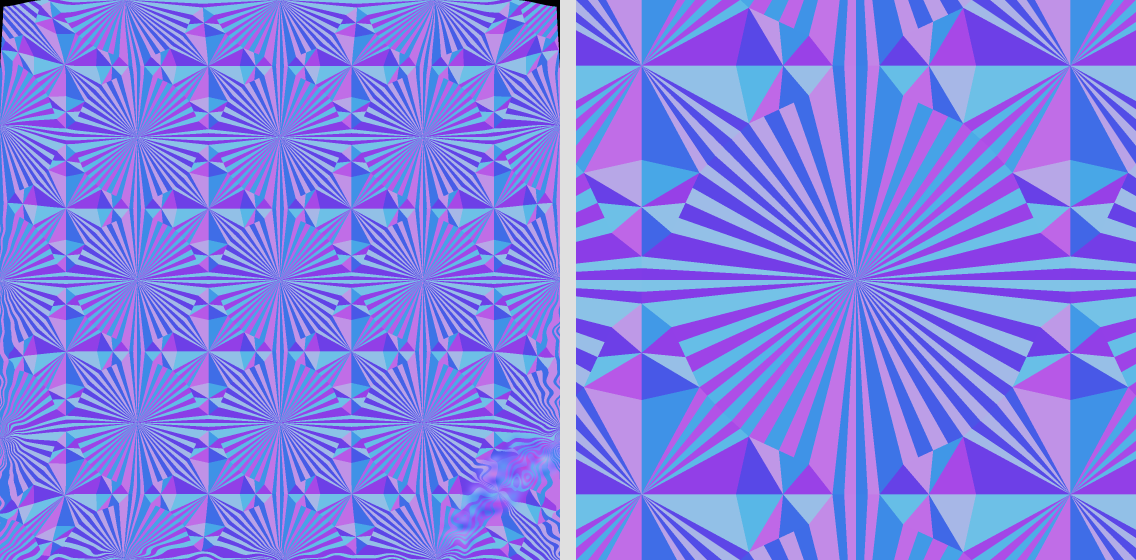
Left, the full canvas; right, a detail of the centre.
Reproduce this texture map procedurally as a Shadertoy shader.

```glsl
// Tangent-space normal map of a pleated star-fold relief, four by four tiles, with rippled margins.

const float TILES_ACROSS = 3.918;
const float TILT = 0.53;
const int SAMPLES = 3;

float hash(vec2 p) {
    return fract(sin(dot(p, vec2(127.1, 311.7))) * 4375.85);
}

float noise(vec2 p) {
    vec2 i = floor(p), f = fract(p);
    f = f * f * (3.0 - 2.0 * f);
    return mix(mix(hash(i), hash(i + vec2(1, 0)), f.x),
               mix(hash(i + vec2(0, 1)), hash(i + vec2(1, 1)), f.x), f.y);
}

vec2 noise2(vec2 p) {
    return vec2(noise(p), noise(p + 37.0)) - 0.5;
}

// Slope of a fan of alternating pleats from a hub to the segment a-b.
// Zero outside the fan; parity 0 starts on a valley, 1 on a ridge.
vec2 pleatFan(vec2 p, vec2 hub, vec2 a, vec2 b, float count, float parity) {
    vec2 ha = a - hub, hb = b - hub, hp = p - hub;
    float area = ha.x * hb.y - ha.y * hb.x;
    float u = (hp.x * hb.y - hp.y * hb.x) / area;
    float v = (ha.x * hp.y - ha.y * hp.x) / area;
    if (min(u, v) < 0.0 || u + v > 1.0) return vec2(0);
    float strip = min(floor(v / max(u + v, 1e-5) * count), count - 1.0);
    vec2 ray = mix(ha, hb, (strip + 0.5) / count);
    vec2 across = normalize(vec2(-ray.y, ray.x));
    across *= sign(dot(across, b - a));
    return across * (mod(strip + parity, 2.0) < 0.5 ? -1.0 : 1.0);
}

// Slope inside one tile, p in -1..1, folded into one octant.
vec2 tileSlope(vec2 p) {
    vec2 q = abs(p);
    bool swapped = q.y > q.x;
    if (swapped) q = q.yx;

    // Hubs of the three fans
    vec2 center = vec2(0), bud = vec2(0.66, 0), corner = vec2(1);
    // Points where fans meet
    vec2 inner = vec2(0.44, 0), wing = vec2(0.50, 0.27), kink = vec2(0.38);
    vec2 shoulder = vec2(0.78, 0.14), tip = vec2(0.89, 0), side = vec2(1, 0);

    vec2 s = pleatFan(q, center, inner, wing, 1.0, 0.0);
    s += pleatFan(q, center, wing, kink, 3.0, 1.0);
    s += pleatFan(q, bud, inner, wing, 1.0, 0.0);
    s += pleatFan(q, bud, wing, shoulder, 2.0, 1.0);
    s += pleatFan(q, bud, shoulder, tip, 1.0, 1.0);
    s += pleatFan(q, corner, wing, kink, 3.0, 1.0);
    s += pleatFan(q, corner, wing, shoulder, 4.0, 1.0);
    s += pleatFan(q, corner, shoulder, tip, 1.0, 1.0);
    s += pleatFan(q, corner, tip, side, 2.0, 0.0);

    if (swapped) s = s.yx;
    return s * vec2(p.x < 0.0 ? -1.0 : 1.0, p.y < 0.0 ? -1.0 : 1.0);
}

// Stretch the outer tiles along and toward the margins.
vec2 stretchMargins(vec2 c) {
    vec2 rim = smoothstep(0.36, 0.5, abs(c));
    return c * TILES_ACROSS / (1.0 + 0.08 * rim.yx) + sign(c) * 0.04 * rim;
}

// Strength of the ripples: low side margins and the lower right corner.
float rippleMask(vec2 c) {
    float low = smoothstep(0.2, -0.3, c.y);
    float sides = smoothstep(0.45, 0.5, abs(c.x)) * low;
    float base = 0.6 * smoothstep(-0.46, -0.5, c.y);
    return max(sides, base);
}

float cornerWear(vec2 c) {
    float band = abs(c.x - c.y - 0.80 + 0.08 * noise(c * 18.0));
    float along = smoothstep(0.30, 0.37, c.x + 0.05 * noise(c * 25.0));
    return along * smoothstep(0.075, 0.03, band) * smoothstep(-0.26, -0.32, c.y);
}

vec3 surfaceColor(vec2 c) {
    float ripple = rippleMask(c), wear = cornerWear(c);
    vec2 wobble = noise2(c * vec2(30, 55)) * 0.10 * ripple;
    wobble += noise2(c * 45.0) * 0.16 * wear;
    vec2 tile = stretchMargins(c) + wobble;
    vec2 slope = tileSlope(fract(tile) * 2.0 - 1.0);
    slope = mix(slope, noise2(c * vec2(55, 75)) * 2.2, 0.65 * wear);
    vec2 n = slope * TILT;
    vec3 color = 0.5 + 0.5 * vec3(n, sqrt(max(1.0 - dot(n, n), 0.0)));
    color.b -= 0.02;

    // Uncovered slivers at the upper corners
    float top = 0.5 - 0.012 * smoothstep(0.42, 0.5, abs(c.x));
    float flank = 0.5 - 0.006 * smoothstep(0.36, 0.5, c.y);
    return color * step(c.y, top) * step(abs(c.x), flank);
}

void mainImage(out vec4 fragColor, in vec2 fragCoord) {
    vec3 sum = vec3(0);
    for (int j = 0; j < SAMPLES; j++)
    for (int i = 0; i < SAMPLES; i++) {
        vec2 offset = (vec2(i, j) + 0.5) / float(SAMPLES) - 0.5;
        sum += surfaceColor((fragCoord + offset) / iResolution.xy - 0.5);
    }
    fragColor = vec4(sum / float(SAMPLES * SAMPLES), 1.0);
}
```
